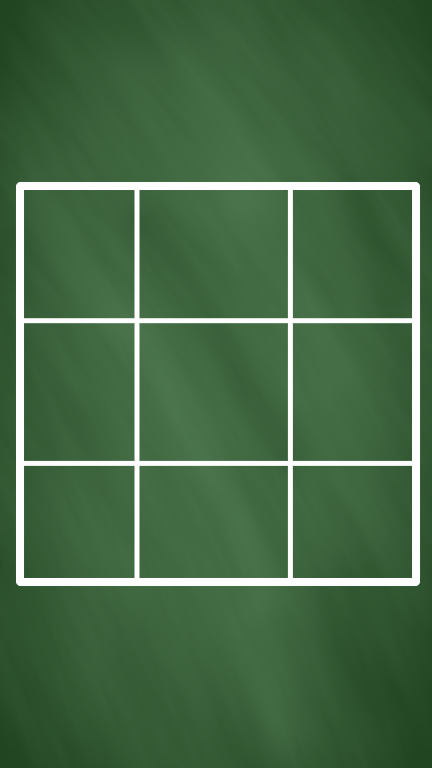
A Shadertoy shader for this background:

```glsl
// A green chalkboard with smeared chalk dust and a white three by three grid.

vec2 hashGradient(vec2 cell) {
    float angle = 6.2832 * fract(sin(dot(cell, vec2(127.1, 311.7))) * 43758.5);
    return vec2(cos(angle), sin(angle));
}

float gradientNoise(vec2 p) {
    vec2 cell = floor(p), f = fract(p);
    vec2 u = f * f * f * (f * (f * 6.0 - 15.0) + 10.0);
    float a = dot(hashGradient(cell), f);
    float b = dot(hashGradient(cell + vec2(1, 0)), f - vec2(1, 0));
    float c = dot(hashGradient(cell + vec2(0, 1)), f - vec2(0, 1));
    float d = dot(hashGradient(cell + vec2(1, 1)), f - vec2(1, 1));
    return mix(mix(a, b, u.x), mix(c, d, u.x), u.y);
}

// Soft smear along the segment from a to b
float smear(vec2 p, vec2 a, vec2 b, float width) {
    vec2 ab = b - a;
    float t = clamp(dot(p - a, ab) / dot(ab, ab), 0.0, 1.0);
    vec2 away = (p - a - ab * t) / width;
    return exp(-dot(away, away));
}

float boxDistance(vec2 p, vec2 halfSize) {
    vec2 d = abs(p) - halfSize;
    return length(max(d, 0.0)) + min(max(d.x, d.y), 0.0);
}

// Fine wiped streaks, leaning from upper left to lower right
float wipeStreaks(vec2 p) {
    vec2 q = vec2(dot(p, vec2(0.87, 0.5)), dot(p, vec2(-0.5, 0.87)));
    q.x += 0.012 * (p.y - 8.0) * (p.y - 8.0);
    float sum = 0.0, amplitude = 0.13;
    vec2 scale = vec2(1.1, 0.22);
    for (int i = 0; i < 4; i++) {
        sum += amplitude * gradientNoise(q * scale + float(i) * 17.3);
        scale *= vec2(2.1, 1.8);
        amplitude *= 0.6;
    }
    return sum;
}

void mainImage(out vec4 fragColor, in vec2 fragCoord) {
    // The canvas spans 9 by 16 units
    vec2 p = fragCoord / iResolution.xy * vec2(9, 16);
    float pixel = 9.0 / iResolution.x;

    // Vignette
    vec2 fromCentre = (p - vec2(4.5, 8.0)) / vec2(5.2, 9.8);
    float light = 0.74 - 0.54 * pow(dot(fromCentre, fromCentre), 1.2);

    // Chalk dust
    light += 0.12 * smear(p, vec2(0.8, 11.8), vec2(2.3, 9.5), 0.6);
    light += 0.13 * smear(p, vec2(3.0, 9.0), vec2(5.4, 3.6), 0.55);
    light += 0.12 * smear(p, vec2(5.2, 11.6), vec2(7.0, 8.2), 0.6);
    light += 0.16 * smear(p, vec2(4.0, 14.4), vec2(5.0, 12.2), 0.9);
    light += 0.08 * smear(p, vec2(6.7, 15.0), vec2(8.5, 13.2), 0.6);
    light += 0.11 * smear(p, vec2(5.2, 3.0), vec2(5.9, 0.8), 0.55);

    // Wiped, darker patches
    light -= 0.17 * smear(p, vec2(3.0, 11.3), vec2(6.0, 6.5), 0.45);
    light -= 0.12 * smear(p, vec2(7.4, 11.8), vec2(8.2, 9.8), 0.4);
    light -= 0.15 * smear(p, vec2(7.3, 3.8), vec2(7.7, 1.6), 0.7);
    light -= 0.10 * smear(p, vec2(0.1, 11.0), vec2(0.2, 8.0), 0.35);

    light += wipeStreaks(p);
    vec3 color = mix(vec3(0.13, 0.27, 0.13), vec3(0.31, 0.475, 0.315), clamp(light, 0.0, 1.0));

    // Rounded outer frame with a square opening
    vec2 g = p - vec2(4.542, 8.0);
    float outer = boxDistance(g, vec2(4.11)) - 0.1;
    float inner = boxDistance(g, vec2(4.04));
    float grid = max(outer, -inner);

    // Dividing lines, kept within the frame
    vec2 toLine = min(abs(p - vec2(2.854, 6.348)), abs(p - vec2(6.048, 9.317)));
    float lines = min(toLine.x, toLine.y) - 0.052;
    grid = min(grid, max(lines, outer));

    float chalk = smoothstep(0.5, -0.5, grid / pixel);
    fragColor = vec4(mix(color, vec3(0.995), chalk), 1.0);
}
```
